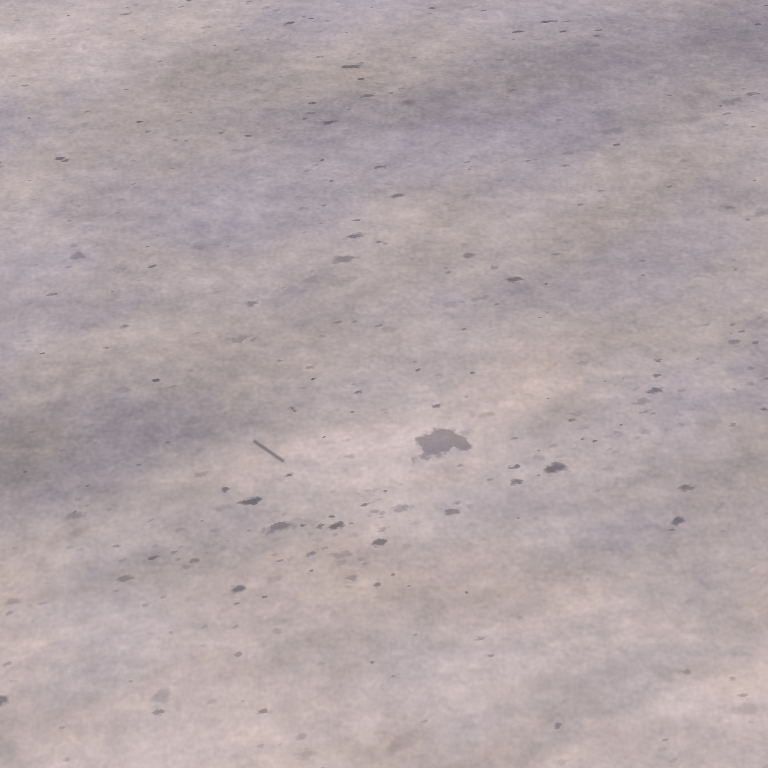
Give the GLSL for this texture, as a three.js fragment shader.

```glsl
// Worn concrete ground seen at a slant, with pale drifts, dark flecks and stains.
varying vec2 vUv;

vec2 hash2(vec2 p) {
  vec3 q = fract(p.xyx * vec3(0.1031, 0.1030, 0.0973));
  q += dot(q, q.yzx + 33.33);
  return fract((q.xx + q.yz) * q.zy);
}

// Gradient noise, roughly -0.7 to 0.7
float gradientNoise(vec2 p) {
  vec2 i = floor(p), f = fract(p);
  vec2 u = f * f * f * (f * (f * 6.0 - 15.0) + 10.0);
  vec2 e = vec2(0.0, 1.0);
  float a = dot(hash2(i) * 2.0 - 1.0, f);
  float b = dot(hash2(i + e.yx) * 2.0 - 1.0, f - e.yx);
  float c = dot(hash2(i + e) * 2.0 - 1.0, f - e);
  float d = dot(hash2(i + 1.0) * 2.0 - 1.0, f - 1.0);
  return mix(mix(a, b, u.x), mix(c, d, u.x), u.y);
}

float fbm(vec2 p) {
  float sum = 0.0, amp = 1.0;
  for (int i = 0; i < 5; i++) {
    sum += amp * gradientNoise(p);
    p = mat2(1.6, 1.2, -1.2, 1.6) * p + 17.3;
    amp *= 0.55;
  }
  return sum;
}

// Soft elongated blob, rising to the right by the given slope
float blob(vec2 p, vec2 center, vec2 size, float slope) {
  vec2 q = p - center;
  q.y -= slope * q.x;
  q /= size;
  return exp(-dot(q, q));
}

// Ragged flecks scattered one per cell; share is the chance of a fleck
float flecks(vec2 ground, float cells, float share) {
  vec2 p = ground * cells, id = floor(p);
  float ragged = gradientNoise(p * 3.0) + 0.5 * gradientNoise(p * 7.0);
  float cover = 0.0;
  for (int y = -1; y <= 1; y++) {
    for (int x = -1; x <= 1; x++) {
      vec2 cell = id + vec2(float(x), float(y));
      vec2 chance = hash2(cell + cells * 3.7);
      vec2 q = p - cell - hash2(cell + 41.7);
      q.y -= 0.3 * q.x;
      q.x *= mix(0.6, 1.1, chance.y);
      float radius = mix(0.14, 0.36, hash2(cell + 73.1).x);
      float strength = mix(0.16, 0.8, pow(hash2(cell + 9.4).y, 2.5));
      float edge = length(q) / radius + 0.9 * ragged;
      float shape = 1.0 - smoothstep(0.35, 1.25, edge);
      cover = max(cover, shape * strength * step(chance.x, share));
    }
  }
  return cover;
}

float segment(vec2 p, vec2 a, vec2 b) {
  vec2 ab = b - a;
  return length(p - a - ab * clamp(dot(p - a, ab) / dot(ab, ab), 0.0, 1.0));
}

void main() {
  vec2 uv = vUv;

  // Ground plane coordinates: finer and flatter towards the top
  vec2 ground = vec2((uv.x - 0.5) * 1.9, 5.5) / (1.9 - uv.y);
  vec2 drift = vec2(uv.x + 0.28 * uv.y, uv.y - 0.28 * uv.x);
  vec2 bent = uv + 0.06 * vec2(fbm(uv * 6.0), fbm(uv * 6.0 + 31.0));

  // Broad light and shade
  float tone = 0.52 + 0.20 * (1.0 - smoothstep(0.05, 0.5, uv.y));
  tone += 0.28 * fbm(drift * vec2(2.2, 8.0) + 5.0);
  tone += 0.16 * fbm(ground * vec2(5.0, 7.0));
  tone -= 0.28 * blob(bent, vec2(0.05, 0.41), vec2(0.30, 0.09), 0.22);
  tone -= 0.24 * blob(bent, vec2(0.90, 0.94), vec2(0.38, 0.08), 0.18);
  tone -= 0.12 * blob(bent, vec2(0.60, 0.75), vec2(0.35, 0.05), 0.22);
  tone += 0.26 * blob(bent, vec2(0.64, 0.46), vec2(0.24, 0.035), 0.30);
  tone += 0.18 * blob(bent, vec2(0.35, 0.64), vec2(0.30, 0.03), 0.30);
  tone += 0.16 * blob(bent, vec2(0.48, 0.37), vec2(0.11, 0.09), -0.4);
  tone += 0.14 * blob(bent, vec2(0.15, 0.97), vec2(0.35, 0.06), 0.0);

  // Mottling and fine grain
  tone += 0.19 * fbm(ground * vec2(24.0, 22.0));
  tone += 0.12 * gradientNoise(ground * vec2(90.0, 75.0));
  tone += 0.10 * gradientNoise(uv * 170.0);
  tone = 0.56 + 1.4 * (tone - 0.56);

  vec3 color = mix(vec3(0.56, 0.525, 0.54), vec3(0.80, 0.737, 0.73), clamp(tone, -0.2, 1.2));
  float warmth = 0.8 * fbm(drift * vec2(3.0, 7.0) + 60.0) - 0.45 * (uv.y - 0.45) - 0.1;
  color += warmth * vec3(0.02, 0.004, -0.045);

  // Flecks gather in two clusters and along faint drifts
  float cluster = blob(bent, vec2(0.40, 0.29), vec2(0.15, 0.055), 0.15);
  cluster += 0.8 * blob(bent, vec2(0.79, 0.44), vec2(0.16, 0.035), 0.35);
  float gather = smoothstep(-0.1, 0.5, fbm(drift * vec2(4.0, 9.0) + 12.0));
  float dirt = flecks(ground, 15.0, 0.025 + 0.06 * gather + 0.14 * cluster);
  dirt = max(dirt, flecks(ground, 27.0, 0.015 + 0.07 * gather + 0.34 * cluster));
  dirt = max(dirt, 0.75 * flecks(ground, 48.0, 0.02 + 0.06 * gather + 0.3 * cluster));

  // One wide ragged stain and a thin twig
  float stain = blob(bent, vec2(0.575, 0.422), vec2(0.038, 0.017), 0.2);
  stain += 0.4 * fbm(uv * vec2(45.0, 75.0)) * smoothstep(0.02, 0.3, stain);
  dirt = max(dirt, 0.45 * smoothstep(0.25, 0.5, stain));
  float twig = segment(uv, vec2(0.332, 0.425), vec2(0.368, 0.400));
  dirt = max(dirt, 0.6 * (1.0 - smoothstep(0.0, 0.004, twig)));

  color = mix(color, vec3(0.37, 0.345, 0.38), dirt);
  gl_FragColor = vec4(color, 1.0);
}
```
